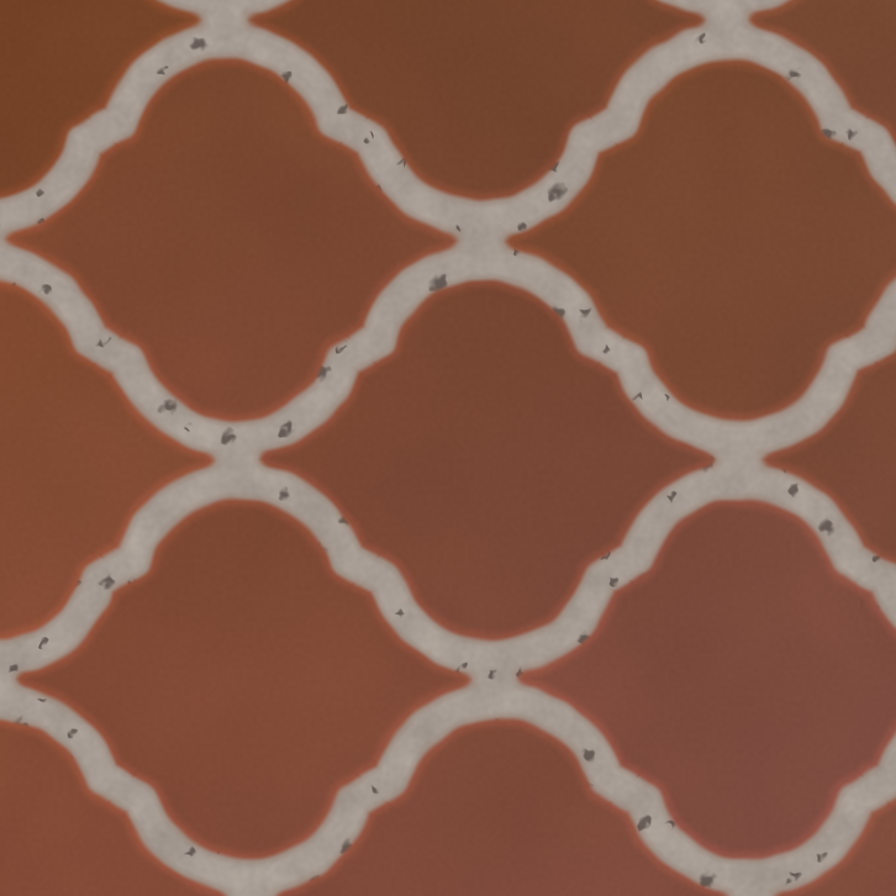
Reproduce this pattern procedurally as a Shadertoy shader.

```glsl
// Terracotta lantern tiles with pale, pitted grout, laid on a staggered lattice.

vec2 hash2(vec2 p) {
    vec3 h = fract(p.xyx * vec3(0.1031, 0.1030, 0.0973));
    h += dot(h, h.yzx + 33.33);
    return fract((h.xx + h.yz) * h.zy);
}

float gradientNoise(vec2 p) {
    vec2 i = floor(p), f = fract(p);
    vec2 u = f * f * f * (f * (f * 6.0 - 15.0) + 10.0);
    vec2 e = vec2(0.0, 1.0);
    float a = dot(hash2(i) * 2.0 - 1.0, f);
    float b = dot(hash2(i + e.yx) * 2.0 - 1.0, f - e.yx);
    float c = dot(hash2(i + e) * 2.0 - 1.0, f - e);
    float d = dot(hash2(i + 1.0) * 2.0 - 1.0, f - 1.0);
    return mix(mix(a, b, u.x), mix(c, d, u.x), u.y);
}

float fbm(vec2 p) {
    float sum = 0.0, amp = 0.6;
    for (int i = 0; i < 4; i++) {
        sum += amp * gradientNoise(p);
        p = p * 2.03 + 17.3;
        amp *= 0.5;
    }
    return sum;
}

float segmentDistance(vec2 p, vec2 a, vec2 b) {
    vec2 v = b - a;
    return length(p - a - v * clamp(dot(p - a, v) / dot(v, v), 0.0, 1.0));
}

float smoothMin(float a, float b, float k) {
    float h = max(k - abs(a - b), 0.0) / k;
    return min(a, b) - h * h * k * 0.25;
}

// Signed distance to the grout (negative inside); also yields the tile index.
float groutDistance(vec2 p, out vec2 tile) {
    vec2 halfCell = vec2(0.28, 0.245);
    vec2 g = p / halfCell, corner = floor(g), f = g - corner;

    // Fold each quarter so the joint runs from the origin to the centre.
    bool mirrored = mod(corner.x + corner.y, 2.0) > 0.5;
    if (mirrored) f.x = 1.0 - f.x;
    bool turned = f.x + f.y > 1.0;
    if (turned) f = 1.0 - f;
    vec2 q = f * halfCell;

    // Round dome, then a short step at the middle of the side.
    vec2 r = q - vec2(0.0, 0.15);
    float dome = length(r) - 0.126;
    float joint = segmentDistance(q, vec2(0.120, 0.111), halfCell * 0.5);
    if (r.x < -3.0 * r.y) joint = min(joint, abs(dome));

    vec2 offset = ((dome < 0.0) != turned) ? vec2(0, 1) : vec2(1, 0);
    if (mirrored) offset.x = 1.0 - offset.x;
    tile = corner + offset;

    // Filled crossing where four tiles meet.
    return smoothMin(joint - 0.020, length(q) - 0.025, 0.014);
}

// Small irregular holes scattered over a jittered grid.
float pitMask(vec2 uv) {
    vec2 p = uv * 30.0 + 0.3 * gradientNoise(uv * 110.0);
    vec2 cell = floor(p), rnd = hash2(cell + 5.0);
    float d = length(p - cell - 0.3 - 0.4 * rnd);
    float radius = 0.08 + 0.2 * rnd.x * rnd.x;
    float present = step(0.72, hash2(cell + 41.0).y);
    return present * (1.0 - smoothstep(radius * 0.4, radius + 0.08, d));
}

void mainImage(out vec4 fragColor, in vec2 fragCoord) {
    vec2 uv = fragCoord / iResolution.y;

    // Lattice with a slight lean and hand-laid wobble.
    vec2 p = uv - vec2(0.538, 0.732);
    p.x += 0.03 * p.y;
    p += 0.004 * vec2(gradientNoise(uv * 9.0), gradientNoise(uv * 9.0 + 31.0));
    vec2 tile;
    float d = groutDistance(p, tile) + 0.004 * gradientNoise(uv * 32.0);
    vec2 rnd = hash2(tile + 19.0);

    // Fired clay: browner above, rosier below, with soft mottling.
    vec3 clay = mix(vec3(0.505, 0.295, 0.235), vec3(0.465, 0.275, 0.175), uv.y);
    clay += vec3(-0.02, 0.005, 0.025) * (uv.x - 0.5);
    clay *= 0.96 + 0.08 * rnd.x;
    clay.b += 0.025 * (rnd.y - 0.5);
    clay *= 1.0 + 0.09 * fbm(uv * 5.0 + rnd * 9.0);
    clay += 0.012 * gradientNoise(uv * 170.0);
    clay += vec3(0.09, 0.035, 0.03) * (1.0 - smoothstep(0.0, 0.014, d));

    // Rare pale scuffs on the clay.
    float scuff = smoothstep(0.38, 0.55, fbm(uv * vec2(15.0, 9.0) + 7.0));
    clay = mix(clay, vec3(0.62, 0.46, 0.41), 0.4 * scuff);

    // Cement: cloudy, stained at the edges and pitted.
    vec3 grout = vec3(0.65, 0.61, 0.575) * (1.0 + 0.14 * fbm(uv * 24.0));
    grout += 0.025 * gradientNoise(uv * 130.0);
    grout = mix(grout, vec3(0.60, 0.51, 0.46), 0.7 * smoothstep(-0.010, 0.0, d));
    grout = mix(grout, vec3(0.27, 0.23, 0.21), 0.65 * pitMask(uv));

    float aa = max(0.0035, 1.0 / iResolution.y);
    vec3 color = mix(grout, clay, smoothstep(-aa, aa, d));
    fragColor = vec4(clamp(color, 0.0, 1.0), 1.0);
}
```
